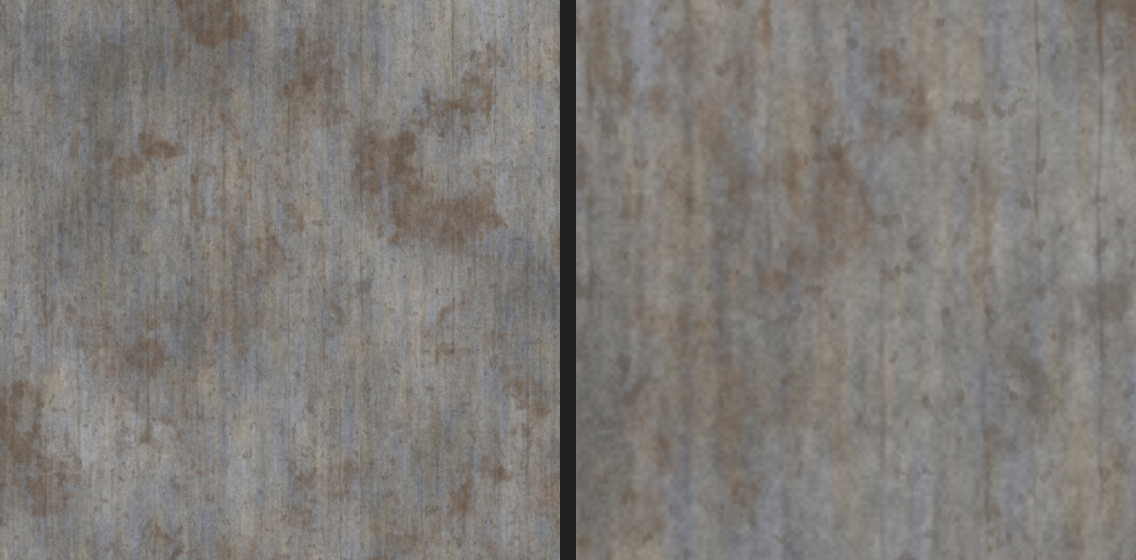
Left, the full canvas; right, a detail of the centre.
Give the GLSL for this texture, as a WebGL 1 fragment shader.

```glsl
precision highp float;
// Weathered grey metal sheet with vertical streaks, cloudy stains and rust.
uniform vec2 u_resolution;

const vec3 STEEL = vec3(0.522, 0.515, 0.505);
const vec3 RUST = vec3(0.395, 0.31, 0.245);
const vec3 GRIME = vec3(0.335, 0.285, 0.24);
const vec3 BLUE_TINT = vec3(-0.018, -0.003, 0.028);
const vec3 OCHRE_TINT = vec3(0.02, 0.003, -0.024);

float hash(vec2 p) {
  vec3 q = fract(vec3(p.xyx) * 0.1031);
  q += dot(q, q.yzx + 33.33);
  return fract((q.x + q.y) * q.z);
}

float noise(vec2 p) {
  vec2 cell = floor(p);
  vec2 f = fract(p);
  f = f * f * (3.0 - 2.0 * f);
  float low = mix(hash(cell), hash(cell + vec2(1.0, 0.0)), f.x);
  float high = mix(hash(cell + vec2(0.0, 1.0)), hash(cell + 1.0), f.x);
  return mix(low, high, f.y);
}

// Layered noise, centred on 0.5
float fbm(vec2 p) {
  float sum = 0.0;
  float weight = 0.5;
  for (int i = 0; i < 5; i++) {
    sum += weight * noise(p);
    p = mat2(1.6, 1.2, -1.2, 1.6) * p + 17.3;
    weight *= 0.5;
  }
  return sum / 0.96875;
}

// Vertical brush marks, signed around zero
float streaks(vec2 uv, float density, float stretch, float seed) {
  return noise(vec2(uv.x * density, uv.y * density / stretch) + seed) - 0.5;
}

// Thin dark seams, broken up along their length
float seams(vec2 uv) {
  float total = 0.0;
  for (int i = 0; i < 22; i++) {
    float id = float(i);
    float x = (id + hash(vec2(id, 4.7))) / 22.0;
    x += 0.003 * (noise(vec2(id * 9.0, uv.y * 40.0)) - 0.5);
    float width = mix(0.002, 0.0045, hash(vec2(id, 8.2)));
    float fade = smoothstep(0.2, 0.75, noise(vec2(id * 5.0 + 2.0, uv.y * 7.0)));
    float breaks = 0.35 + 0.9 * noise(vec2(id * 3.0 + 6.0, uv.y * 70.0));
    float line = 1.0 - smoothstep(0.0, width, abs(uv.x - x));
    total += line * fade * breaks * mix(0.25, 1.0, hash(vec2(id, 1.3)));
  }
  return min(total, 1.0);
}

// Large ragged rust stains, denser in a band on the right
float rustMask(vec2 uv, vec2 warp, float detail) {
  vec2 band = (uv - vec2(0.86, 0.61)) / vec2(0.24, 0.05);
  vec2 side = (uv - vec2(0.92, 0.76)) / vec2(0.14, 0.18);
  float bias = 0.17 * exp(-dot(band, band)) + 0.06 * exp(-dot(side, side));
  float stain = fbm(uv * vec2(8.5, 7.0) + warp + 41.0);
  return smoothstep(0.54, 0.84, stain + bias + 0.32 * detail);
}

// Small mottled blots of grime, gathered in patches
float blotMask(vec2 uv, vec2 warp, float detail) {
  float patches = smoothstep(0.3, 0.75, noise(uv * 10.0 + 63.0));
  float blots = fbm(uv * vec2(38.0, 27.0) + warp) + 0.45 * detail;
  float specks = fbm(uv * vec2(105.0, 75.0) + 5.0);
  return max(smoothstep(0.57, 0.85, blots) * patches,
             0.8 * smoothstep(0.64, 0.8, specks));
}

void main() {
  vec2 uv = gl_FragCoord.xy / u_resolution;
  vec2 warp = vec2(fbm(uv * 30.0), fbm(uv * 30.0 + 31.0)) - 0.5;
  float detail = fbm(uv * vec2(110.0, 70.0) + 83.0) - 0.5;

  // Cloudy grey base with short brushed streaks
  float clouds = fbm(uv * vec2(5.5, 4.5) + warp * 0.4 + 7.0) - 0.5;
  vec2 frayed = uv + vec2(0.006 * warp.x, 0.0);
  float brushed = 0.035 * streaks(frayed, 45.0, 20.0, 3.0)
                + 0.045 * streaks(frayed, 100.0, 16.0, 19.0)
                + 0.055 * streaks(frayed, 210.0, 12.0, 37.0);

  // Pitted surface and fine grain
  float grain = noise(uv * 400.0) + noise(uv * vec2(250.0, 190.0) + 9.0) - 1.0;
  vec3 color = STEEL + 0.23 * clouds + brushed + 0.05 * grain + 0.085 * detail;

  // Faint cool and warm discolouration in small vertical flecks
  float tint = streaks(frayed, 110.0, 6.0, 52.0) + noise(uv * vec2(32.0, 16.0)) - 0.5;
  color += BLUE_TINT * smoothstep(0.1, 0.6, tint);
  color += OCHRE_TINT * smoothstep(0.1, 0.6, -tint);

  // Rust, grime and seams on top
  float mottling = 0.5 + fbm(uv * vec2(60.0, 30.0) + 11.0);
  float rust = 0.62 * rustMask(uv, warp, detail) * mottling;
  color = mix(color, RUST + brushed + 0.08 * detail + 0.03 * grain, rust);
  color = mix(color, GRIME, 0.42 * blotMask(uv, warp * 1.5, detail));
  color = mix(color, GRIME, 0.36 * seams(uv));

  gl_FragColor = vec4(color, 1.0);
}
```
